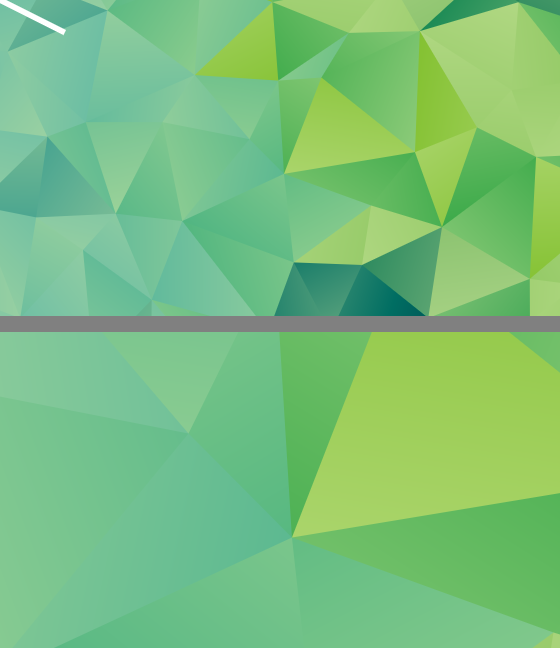
Top: the whole. Bottom: its middle third, enlarged.
A WebGL 1 fragment shader for this background:

```glsl
precision highp float;

uniform vec2 u_resolution;

#define CELL 0.25      // facet size, in canvas heights
#define JITTER 0.34    // corner displacement, in cells
#define TILT 0.35      // grid rotation, in radians
#define SHADING 0.36   // strength of the gradient inside a facet
#define SEED 7.0
#define TEAL vec3(0.51, 0.78, 0.64)
#define MINT vec3(0.44, 0.76, 0.53)
#define LEAF vec3(0.39, 0.73, 0.38)
#define LIME vec3(0.64, 0.82, 0.46)
#define VIVID vec3(0.58, 0.79, 0.29)
#define DEEP vec3(0.12, 0.50, 0.42)
#define PALE vec3(0.80, 0.90, 0.62)

float hash(vec2 p) {
    return fract(sin(dot(p + SEED, vec2(127.1, 311.7))) * 43758.5);
}

vec2 corner(vec2 node) {
    vec2 offset = vec2(hash(node), hash(node + 31.7)) * 2.0 - 1.0;
    return node + JITTER * offset;
}

float cross2(vec2 a, vec2 b) {
    return a.x * b.y - a.y * b.x;
}

// Signed distance to the line a-b, positive on its left
float edgeSide(vec2 p, vec2 a, vec2 b) {
    return cross2(b - a, p - a) / length(b - a);
}

// Soft inside mask of a counter-clockwise triangle
float coverage(vec2 p, vec2 a, vec2 b, vec2 c, float pixel) {
    float inside = min(edgeSide(p, a, b), min(edgeSide(p, b, c), edgeSide(p, c, a)));
    return clamp(0.5 + inside / pixel, 0.0, 1.0);
}

// Flat tint: cool on the left, warm on the right, deep in two spots
vec3 facetTint(vec2 pos, float aspect, vec2 id) {
    float pick = hash(id + 3.1);
    float warmth = pos.x / aspect + 0.10 * (pos.y - 0.5) + 0.3 * (hash(id + 5.7) - 0.5);
    vec3 cool = mix(TEAL, MINT, smoothstep(0.08, 0.45, warmth));
    cool = mix(cool, DEEP, 0.28 * step(0.9, pick));
    vec3 warm = pick < 0.34 ? LEAF : (pick < 0.78 ? LIME : VIVID);
    vec3 tint = mix(cool, warm, step(0.52, warmth));

    float low = length((pos - vec2(0.66 * aspect, 0.0)) * vec2(0.6, 1.2));
    float high = length((pos - vec2(0.9 * aspect, 1.05)) * vec2(0.5, 1.4));
    float depth = max(smoothstep(0.28, 0.12, low), 0.8 * smoothstep(0.15, 0.05, high));
    return mix(tint, DEEP, depth);
}

// Adds one triangle's colour, weighted by its coverage
vec4 facet(vec2 p, vec2 a, vec2 b, vec2 c, vec2 id, mat2 turn, float aspect, float pixel) {
    float mask = coverage(p, a, b, c, pixel);
    vec2 centre = (a + b + c) / 3.0;
    vec3 tint = facetTint(centre * turn * CELL, aspect, id);
    float angle = 6.2832 * hash(id + 11.3);
    float slope = dot(p - centre, vec2(cos(angle), sin(angle)));
    float light = SHADING * slope + 0.36 * (hash(id + 17.9) - 0.5);
    return vec4(tint + (PALE - tint) * light, 1.0) * mask;
}

// Distance to a flat-ended bar from a to b
float bar(vec2 p, vec2 a, vec2 b, float halfWidth) {
    vec2 axis = normalize(b - a);
    vec2 d = p - 0.5 * (a + b);
    vec2 q = abs(vec2(dot(d, axis), cross2(axis, d)));
    return max(q.x - 0.5 * length(b - a), q.y - halfWidth);
}

void main() {
    vec2 uv = gl_FragCoord.xy / u_resolution.y;
    float aspect = u_resolution.x / u_resolution.y;
    float pixel = 1.0 / (u_resolution.y * CELL);
    mat2 turn = mat2(cos(TILT), sin(TILT), -sin(TILT), cos(TILT));
    vec2 p = turn * uv / CELL;

    // Jittered quads, each split along its shorter valid diagonal
    vec4 sum = vec4(0.0);
    for (int j = -1; j <= 1; j++) {
        for (int i = -1; i <= 1; i++) {
            vec2 cell = floor(p) + vec2(float(i), float(j));
            vec2 a = corner(cell);
            vec2 b = corner(cell + vec2(1.0, 0.0));
            vec2 c = corner(cell + vec2(1.0, 1.0));
            vec2 d = corner(cell + vec2(0.0, 1.0));
            bool validAC = cross2(b - a, c - a) > 0.0 && cross2(c - a, d - a) > 0.0;
            bool validBD = cross2(c - b, d - b) > 0.0 && cross2(d - b, a - b) > 0.0;
            bool splitAC = validAC && (!validBD || length(c - a) < length(d - b));
            vec2 other = cell + 0.37;
            if (splitAC) {
                sum += facet(p, a, b, c, cell, turn, aspect, pixel);
                sum += facet(p, a, c, d, other, turn, aspect, pixel);
            } else {
                sum += facet(p, a, b, d, cell, turn, aspect, pixel);
                sum += facet(p, b, c, d, other, turn, aspect, pixel);
            }
        }
    }
    vec3 color = sum.rgb / max(sum.a, 0.001);

    // White sliver in the upper left corner
    float sliver = bar(uv, vec2(-0.02, 1.01), vec2(0.205, 0.897), 0.009);
    color = mix(color, vec3(1.0), clamp(0.5 - sliver * u_resolution.y, 0.0, 1.0));

    gl_FragColor = vec4(color, 1.0);
}
```
